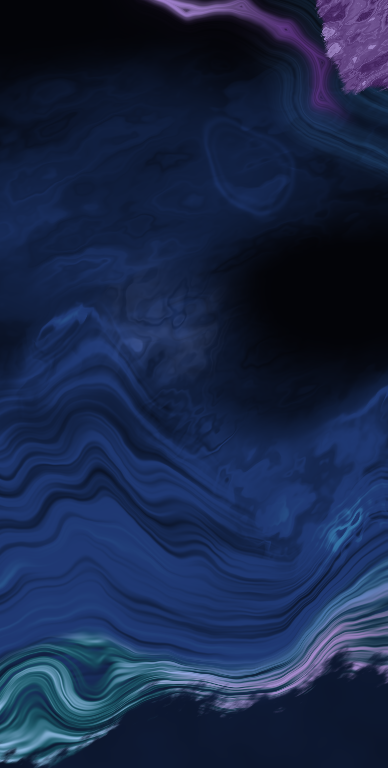
Reproduce this background procedurally as a Shadertoy shader.

```glsl
// Marbled ink: dark blue folds over black, a teal-to-lilac ribbon below and a
// violet corner above. Smooth curves guide the flow, stretched value noise
// draws its strands, and soft blobs set the light and dark areas.

const float WIDTH = .504; // canvas width when height is 1
const vec3 BLACK = vec3(.012, .015, .032);
const vec3 NAVY = vec3(.06, .115, .235);
const vec3 BLUE = vec3(.12, .22, .45);
const vec3 CYAN = vec3(.2, .45, .65);
const vec3 TEAL = vec3(.11, .4, .47);
const vec3 PALE = vec3(.5, .64, .78);
const vec3 LILAC = vec3(.59, .5, .74);
const vec3 VIOLET = vec3(.33, .18, .47);
const vec3 MIST = vec3(.2, .21, .27);
const float WARP = .03;
const float FOLD_LINES = 17.;
const float RIBBON_LINES = 13.;
// Curve heights at nine even steps from left to right
const float CREST[9] = float[](.505, .575, .585, .545, .48, .44, .43, .455, .487);
const float FOLD[9] = float[](.43, .455, .515, .41, .37, .28, .245, .31, .37);
const float HIGH[9] = float[](.13, .162, .178, .151, .135, .133, .156, .232, .276);
const float LOW[9] = float[](.0, .005, .04, .073, .082, .076, .088, .13, .115);
const vec2 VEIN[7] = vec2[](vec2(.19, 1.01), vec2(.247, .985), vec2(.31, .99),
    vec2(.37, .957), vec2(.42, .92), vec2(.415, .876), vec2(.55, .8));

float hash(vec2 p) {
    vec3 q = fract(p.xyx * .1031);
    q += dot(q, q.yzx + 33.33);
    return fract((q.x + q.y) * q.z);
}

float noise(vec2 p) {
    vec2 i = floor(p), f = fract(p);
    f *= f * (3. - 2. * f);
    return mix(mix(hash(i), hash(i + vec2(1, 0)), f.x),
               mix(hash(i + vec2(0, 1)), hash(i + 1.), f.x), f.y);
}

float fbm(vec2 p) {
    float sum = 0., amp = .5;
    for (int i = 0; i < 4; i++) {
        sum += amp * noise(p);
        p = mat2(1.6, 1.2, -1.2, 1.6) * p + 7.3;
        amp *= .5;
    }
    return sum;
}

// Cloud overlaid with strands along its own contours
float marble(vec2 p) {
    float h = fbm(p);
    return mix(h, noise(vec2(h * 24., p.x * .6)), .32);
}

// Strands along a phase, in three widths
float threads(float x, float phase) {
    return .45 * noise(vec2(x, phase)) + .33 * noise(vec2(x * 1.6 + 9., phase * 2.3))
        + .22 * noise(vec2(x * 2.5, phase * 4.7));
}

// Catmull-Rom curve through nine heights
float curve(float k[9], float x) {
    float s = clamp(x / WIDTH, 0., 1.) * 8.;
    int i = min(int(s), 7);
    float f = s - float(i);
    float a = k[max(i - 1, 0)], b = k[i], c = k[i + 1], d = k[min(i + 2, 8)];
    return b + .5 * f * (c - a + f * (2. * a - 5. * b + 4. * c - d + f * (3. * (b - c) + d - a)));
}

float glow(float d, float size) { return exp(-d * d / (size * size)); }

float blob(vec2 p, float x, float y, float rx, float ry) {
    return glow(p.x - x, rx) * glow(p.y - y, ry);
}

float segment(vec2 p, vec2 a, vec2 b) {
    vec2 d = b - a;
    return length(p - a - d * clamp(dot(p - a, d) / dot(d, d), 0., 1.));
}

vec3 ramp(float b) {
    vec3 c = mix(BLACK, NAVY, smoothstep(0., .5, b));
    c = mix(c, BLUE, smoothstep(.4, 1., b));
    return mix(c, CYAN, smoothstep(1., 1.8, b));
}

void mainImage(out vec4 fragColor, in vec2 fragCoord) {
    vec2 p = fragCoord / iResolution.xy * vec2(WIDTH, 1);
    vec2 w = p + WARP * (vec2(fbm(p * 10.), fbm(p * 10. + 31.7)) - .47);

    // Upper haze with black hollows
    float light = .25 + .34 * blob(w, .06, .7, .19, .1) + .3 * blob(w, .33, .78, .1, .08)
        + .3 * blob(w, .21, .58, .1, .12) + .12 * blob(w, .15, .87, .13, .07)
        - .4 * blob(w, .45, .62, .16, .08) - .26 * blob(w, .3, .97, .26, .07)
        - .22 * blob(w, .0, 1., .14, .13);
    light *= .4 + 1.25 * marble(vec2(w.x * 10. + w.y * 6., w.y * 20. - w.x * 8.));

    // Rounded loop
    vec2 q = w - vec2(.336, .776);
    float tip = max(dot(q, vec2(-.68, .74)) / (length(q) + 1e-4), 0.);
    float ring = length(q) - .05 - .032 * pow(tip, 6.);
    light += .17 * glow(ring, .004) + .07 * glow(ring + .011, .004);

    // Folded strands between ribbon and crest
    vec2 f = w;
    f.y += .012 * sin(75. * w.x + 35. * w.y) * blob(p, .1, .37, .2, .14);
    float base = curve(HIGH, f.x), gap = curve(FOLD, f.x) - base;
    float level = (f.y - base) / gap;
    float strands = threads(f.x * 6., level * FOLD_LINES * sqrt(gap / .3));
    float smoke = marble(vec2(w.x * 20. - w.y * 13., w.y * 13. + w.x * 5.));
    float mass = .1 + 1.25 * mix(strands, smoke, smoothstep(.9, 1.6, level))
        + .22 * blob(p, .1, .25, .25, .1) - .3 * blob(w, .03, .455, .07, .03)
        - .25 * blob(w, .29, .3, .08, .035) - .2 * blob(w, .2, .47, .06, .05);
    float crest = w.y - curve(CREST, w.x) + .05 * (smoke - .5);
    light = mix(light, mass, smoothstep(.05, -.03, crest));
    light += glow(crest, .006) * (.7 * blob(p, .08, .59, .05, .03) + .5 * blob(p, .49, .48, .07, .04));
    light += .9 * smoothstep(.5, .75, smoke) * blob(p, .46, .31, .08, .045);
    vec3 color = ramp(light) + MIST * smoothstep(.2, .8, smoke) * blob(w, .215, .585, .06, .06);

    // Bright ribbon, curling at the left
    vec2 c = p - vec2(.085, .105);
    float turn = 1.7 * exp(-dot(c, c) / .0035);
    vec2 r = w + mat2(cos(turn), sin(turn), -sin(turn), cos(turn)) * c - c;
    float low = curve(LOW, w.x), high = curve(HIGH, w.x), rLow = curve(LOW, r.x);
    float across = (r.y - rLow) / (curve(HIGH, r.x) - rLow);
    float silk = threads(r.x * 12., across * RIBBON_LINES);
    float fray = .06 * (fbm(vec2(p.x * 30. + p.y * 30., p.y * 90. - p.x * 60.)) - .5);
    float body = smoothstep(high + .012, high - .015, w.y) * smoothstep(low - .005, low + .025, w.y + fray);
    float side = smoothstep(.1, .4, p.x);
    vec3 ink = mix(TEAL, mix(PALE, LILAC, side), smoothstep(.45, .85, silk + .2 * side));
    ink = mix(ink, CYAN, .8 * smoothstep(.5, .9, across) * side);
    color = mix(color, mix(BLACK, NAVY, .5 + .5 * fbm(w * 9.)), smoothstep(high, low, w.y));
    color = mix(color, ink * (.4 + .9 * silk), body * smoothstep(.22, .58, silk + .06 * side));

    // Violet corner and its trailing vein
    float near = 0.;
    for (int i = 0; i < 6; i++) near += exp(-130. * segment(w, VEIN[i], VEIN[i + 1]));
    float vein = -log(near) / 130.;
    float fade = smoothstep(.47, .4, p.x);
    float lines = threads(w.x * 9., vein * 170.);
    color += CYAN * .4 * lines * glow(vein - .03, .02) * smoothstep(.3, .42, p.x);
    color = mix(color, mix(VIOLET, LILAC, smoothstep(.4, .25, p.x)) * (.4 + lines), .8 * fade * glow(vein, .007));
    color += VIOLET * .4 * lines * fade * exp(-max(vein, 0.) / .015);
    float edge = min(w.x - .4 - .4 * (1. - w.y), w.y - .882);
    float grain = marble(vec2(w.x * 26. + w.y * 20., w.y * 75. - w.x * 55.));
    vec3 petal = mix(VIOLET, LILAC, smoothstep(.25, .8, grain)) * (.65 + .5 * grain);
    color = mix(color, petal, smoothstep(-.004, .005, edge + .02 * (grain - .5)));
    fragColor = vec4(color, 1);
}
```
